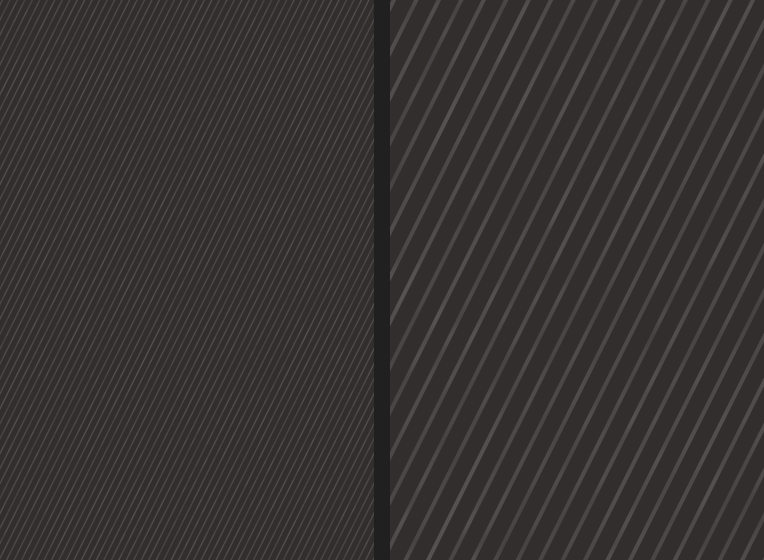
Left, the full canvas; right, a detail of the centre.
Reproduce this pattern procedurally as a Shadertoy shader.

```glsl
const vec3 GROUND = vec3(0.198, 0.180, 0.182);
const vec3 STRIPE = vec3(0.318, 0.298, 0.300);
const float REPEATS_ACROSS = 50.0;
const float LEAN = 0.5;          // sideways shift per unit of height
const float PHASE = 0.32;
const float HALF_WIDTH = 0.10;   // fraction of one repeat
const float FLECKS = 55.0;       // short wear marks per canvas width
const float FADES = 9.0;         // long fades per canvas width

float hash(vec2 p) {
    p = fract(p * vec2(0.1031, 0.1137));
    p += dot(p, p.yx + 33.33);
    return fract((p.x + p.y) * p.x * 43.7);
}

// Smooth random value along one stripe
float wear(float along, float stripe) {
    float cell = floor(along);
    float blend = smoothstep(0.0, 1.0, fract(along));
    return mix(hash(vec2(cell, stripe)), hash(vec2(cell + 1.0, stripe)), blend);
}

// Antialiased coverage of a band around the centre line
float band(float offset, float halfWidth, float pixel) {
    return clamp((halfWidth - abs(offset)) / pixel + 0.5, 0.0, 1.0);
}

void mainImage(out vec4 fragColor, in vec2 fragCoord) {
    // Width is one unit, with height measured down from the top
    vec2 p = vec2(fragCoord.x, iResolution.y - fragCoord.y) / iResolution.x;

    // Slanted stripe coordinate, one unit per repeat
    float across = (p.x + LEAN * p.y) * REPEATS_ACROSS - PHASE;
    float stripe = floor(across + 0.5);
    float pixel = REPEATS_ACROSS * length(vec2(1.0, LEAN)) / iResolution.x;
    float ink = band(across - stripe, HALF_WIDTH, pixel);

    // Short flecks and longer fades along each stripe
    ink *= mix(0.72, 1.10, wear(p.y * FLECKS, stripe));
    ink *= mix(0.85, 1.12, wear(p.y * FADES, stripe + 91.0));

    fragColor = vec4(mix(GROUND, STRIPE, ink), 1.0);
}
```
